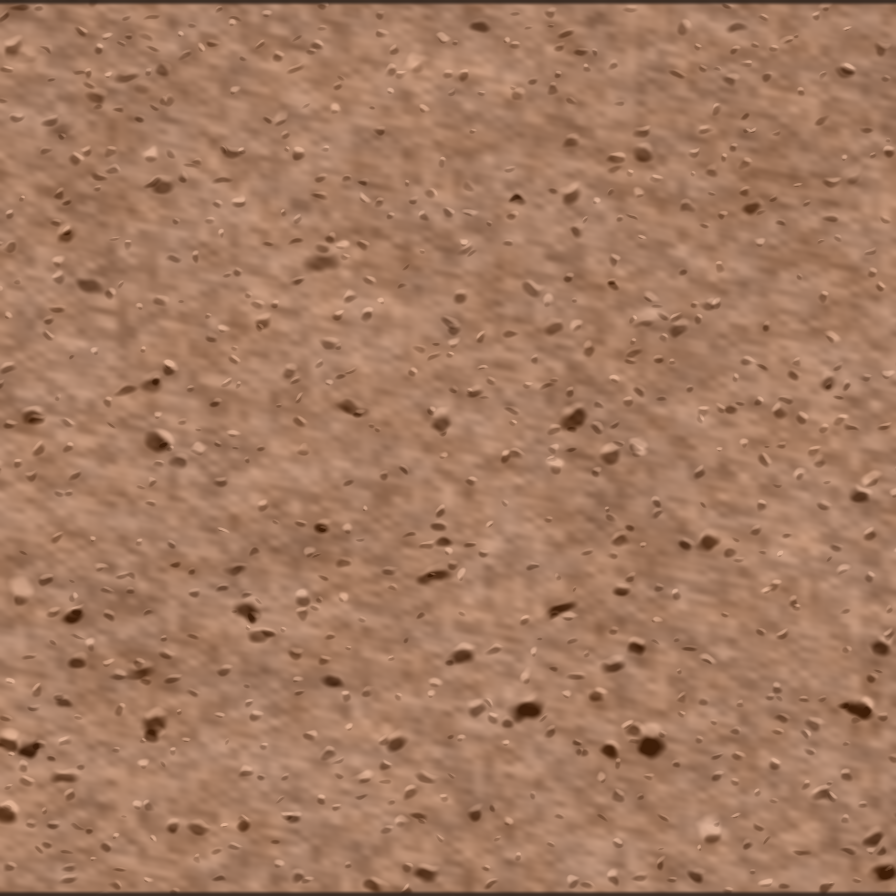
This texture is drawn by a three.js fragment shader. Its source:

```glsl
// Dry reddish-brown soil strewn with small stones, lit from above.
// Layered value noise makes the grain; three jittered grids scatter stones,
// each a dark shaded body under a pale sunlit cap.

#define SOIL_COLOR vec3(0.648, 0.486, 0.384)
#define TONE_TINT vec3(1.0, 0.92, 0.88)
#define PATCH_CONTRAST 0.07
#define GRAIN_CONTRAST 0.14
#define GRIT_CONTRAST 0.12
#define STONE_CHANCE 0.36
#define PALE_CHANCE 0.14
#define CAP_LIGHT 0.17
#define RIM_WIDTH 0.007

varying vec2 vUv;

// Sine-free hashes
float hash12(vec2 p) {
  vec3 q = fract(vec3(p.xyx) * 0.1031);
  q += dot(q, q.yzx + 33.33);
  return fract((q.x + q.y) * q.z);
}

vec4 hash42(vec2 p) {
  vec4 q = fract(vec4(p.xyxy) * vec4(0.1031, 0.1030, 0.0973, 0.1099));
  q += dot(q, q.wzxy + 33.33);
  return fract((q.xxyz + q.yzzw) * q.zywx);
}

// Smooth value noise, centred on zero
float noise(vec2 p) {
  vec2 cell = floor(p);
  vec2 f = fract(p);
  f = f * f * (3.0 - 2.0 * f);
  float low = mix(hash12(cell), hash12(cell + vec2(1.0, 0.0)), f.x);
  float high = mix(hash12(cell + vec2(0.0, 1.0)), hash12(cell + 1.0), f.x);
  return mix(low, high, f.y) - 0.5;
}

// Soft blob: 1 inside the ellipse, fading to 0 past its edge
float blob(vec2 p, vec2 radius) {
  return 1.0 - smoothstep(0.45, 1.35, length(p / radius));
}

// Tone change from one grid of stones; radius is in cell units
float stones(vec2 uv, float cells, float radius, float depth, float seed) {
  vec2 p = uv * cells;
  vec2 home = floor(p);
  float tone = 0.0;
  for (int y = -1; y <= 1; y++) {
    for (int x = -1; x <= 1; x++) {
      vec2 cell = home + vec2(float(x), float(y));
      vec4 place = hash42(cell + seed);
      vec4 look = hash42(cell + seed + 71.0);
      float present = step(place.z, STONE_CHANCE);
      float pale = step(look.x, PALE_CHANCE);

      // Mostly flat-lying stones with a slight random tilt
      float tilt = (place.w - 0.5) * 1.1;
      vec2 q = p - cell - 0.1 - 0.8 * place.xy;
      q = mat2(cos(tilt), -sin(tilt), sin(tilt), cos(tilt)) * q;
      vec2 size = radius * mix(0.65, 1.25, look.y)
                * vec2(mix(0.9, 1.6, look.z * look.z), mix(0.5, 0.85, look.w));

      float body = blob(q, size);
      float cap = blob(q - size * vec2(0.25, 1.25), size * vec2(0.9, 0.6));
      float shaded = cap * CAP_LIGHT * look.w - body * depth * mix(0.6, 1.2, look.y);
      float sunlit = body * CAP_LIGHT - 0.6 * depth * blob(q + size * vec2(0.2, 1.2), size * 0.6);
      tone += present * mix(shaded, sunlit, pale);
    }
  }
  return tone;
}

void main() {
  vec2 uv = vUv;

  // Ground: broad patches, flattened grain and fine grit
  vec2 sheared = uv + vec2(0.0, 0.2 * uv.x);
  float tone = PATCH_CONTRAST * noise(uv * vec2(9.0, 13.0));
  tone += GRAIN_CONTRAST * noise(sheared * vec2(42.0, 74.0) + 17.0);
  tone += GRIT_CONTRAST * noise(sheared * vec2(88.0, 145.0) + 53.0);

  // Stones, with ragged outlines; the larger ones thin out with distance
  vec2 ragged = uv + 0.006 * vec2(noise(uv * 85.0 + 5.0), noise(uv * 85.0 + 91.0));
  float nearness = 1.0 - smoothstep(0.4, 0.95, uv.y);
  tone += stones(ragged, 9.0, 0.12, 0.34, 11.0) * mix(0.3, 1.0, nearness);
  tone += stones(ragged, 20.0, 0.17, 0.26, 37.0) * mix(0.75, 1.0, nearness);
  tone += stones(ragged, 43.0, 0.21, 0.16, 59.0);

  vec3 color = SOIL_COLOR + TONE_TINT * clamp(tone, -0.40, 0.22);

  // Slight warm and grey drift between patches
  color += vec3(0.02, 0.0, -0.02) * noise(uv * vec2(30.0, 38.0) + 29.0);

  // Thin dark rim along the top and bottom
  float rim = 1.0 - smoothstep(0.2 * RIM_WIDTH, RIM_WIDTH, min(uv.y, 1.0 - uv.y));
  color = mix(color, SOIL_COLOR * 0.3, rim * 0.9);

  gl_FragColor = vec4(color, 1.0);
}
```
